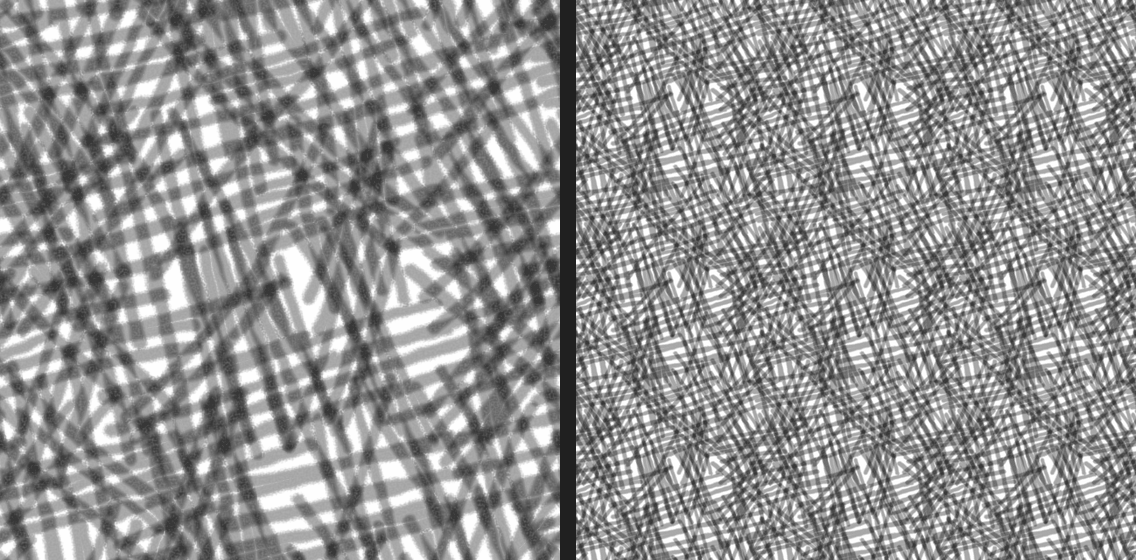
Left, the tile; right, the same tile 3 across and 3 down.
Reproduce this pattern procedurally as a WebGL 1 fragment shader.

```glsl
precision highp float;
// Tileable crosshatching: overlapping patches of soft, translucent grey marker strokes.

uniform vec2 u_resolution;

const float CELLS = 4.0;            // hatch patches per side, for each layer
const float STROKE_RADIUS = 0.0102;
const float EDGE_SOFTNESS = 0.0052;
const float INK_TRANSMISSION = 0.66; // light left after one stroke
const float MAX_OVERLAP = 3.7;
const float PAPER = 0.995;

float hash(vec2 p, float seed) {
  vec3 q = fract(vec3(p.xyx + seed * 1.73) * vec3(0.1031, 0.1030, 0.0973));
  q += dot(q, q.yzx + 33.33);
  return fract((q.x + q.y) * q.z);
}

// Random value between -1 and 1.
float signedHash(vec2 p, float seed) {
  return 2.0 * hash(p, seed) - 1.0;
}

float cornerSlope(vec2 corner, vec2 offset, float period, float seed) {
  float angle = 6.28318 * hash(mod(corner, period), seed);
  return dot(vec2(cos(angle), sin(angle)), offset);
}

// Gradient noise that wraps once per canvas.
float gradientNoise(vec2 uv, float period, float seed) {
  vec2 p = uv * period;
  vec2 i = floor(p);
  vec2 f = p - i;
  vec2 w = f * f * f * (f * (f * 6.0 - 15.0) + 10.0);
  vec2 e = vec2(1.0, 0.0);
  float low = mix(cornerSlope(i, f, period, seed),
                  cornerSlope(i + e.xy, f - e.xy, period, seed), w.x);
  float high = mix(cornerSlope(i + e.yx, f - e.yx, period, seed),
                   cornerSlope(i + e.xx, f - e.xx, period, seed), w.x);
  return mix(low, high, w.y);
}

vec2 warp(vec2 uv, float period, float seed) {
  return vec2(gradientNoise(uv, period, seed), gradientNoise(uv, period, seed + 1.0));
}

float capsuleDistance(vec2 p, float halfLength, float radius) {
  return length(vec2(max(abs(p.x) - halfLength, 0.0), p.y)) - radius;
}

// Distance to one patch of up to four nearly parallel strokes.
float hatchPatch(vec2 p, vec2 id, float angle, float density, float seed) {
  float c = cos(angle);
  float s = sin(angle);
  vec2 q = vec2(c * p.x + s * p.y, c * p.y - s * p.x);
  q.y += 0.25 * signedHash(id, seed + 1.0) * q.x * q.x;
  q.y *= 1.0 + 0.5 * signedHash(id, seed + 2.0) * q.x;

  float spacing = mix(0.038, 0.06, hash(id, seed + 3.0));
  float nearest = 1.0;
  for (int i = 0; i < 4; i++) {
    float lane = float(i) - 1.5;
    vec2 strokeId = id * 7.0 + vec2(float(i), 31.0);
    vec2 offset = vec2(0.03, 0.2 * spacing)
                * vec2(signedHash(strokeId, seed + 5.0), signedHash(strokeId, seed + 6.0));
    float halfLength = mix(0.16, 0.22, hash(strokeId, seed + 7.0));
    float radius = STROKE_RADIUS * (1.0 + 0.15 * signedHash(strokeId, seed + 8.0));
    float d = capsuleDistance(q - vec2(0.0, lane * spacing) - offset, halfLength, radius);
    float missing = step(density, hash(strokeId, seed + 4.0));
    nearest = min(nearest, d + missing);
  }
  return nearest;
}

// Ink of one hatching direction; strokes of the same layer merge flatly.
float hatchLayer(vec2 uv, float angle, float spread, float density, float grain, float seed) {
  vec2 p = uv * CELLS;
  vec2 cell = floor(p);
  float nearest = 1.0;
  for (int y = -1; y <= 1; y++) {
    for (int x = -1; x <= 1; x++) {
      vec2 neighbour = cell + vec2(float(x), float(y));
      vec2 id = mod(neighbour, CELLS);
      vec2 jitter = 0.17 * vec2(signedHash(id, seed + 11.0), signedHash(id, seed + 12.0));
      vec2 local = (p - neighbour - 0.5 - jitter) / CELLS;
      float tilt = angle + spread * signedHash(id, seed + 13.0);
      nearest = min(nearest, hatchPatch(local, id, tilt, density, seed));
    }
  }
  float soft = max(EDGE_SOFTNESS, 0.7 / u_resolution.y);
  return 1.0 - smoothstep(-soft, soft, nearest + 0.003 * grain);
}

void main() {
  vec2 uv = gl_FragCoord.xy / u_resolution;
  float grain = gradientNoise(uv, 240.0, 3.0);

  // Hand wobble: a broad bend plus a fine tremble.
  vec2 hand = uv + 0.012 * warp(uv, 4.0, 5.0) + 0.004 * warp(uv, 30.0, 9.0);

  // Two main directions form a grid, two sparser ones cross it.
  float ink = hatchLayer(hand, 0.29, 0.12, 0.92, grain, 20.0);
  ink += hatchLayer(hand, -1.27, 0.15, 0.92, grain, 50.0);
  ink += hatchLayer(hand, 1.08, 0.25, 0.66, grain, 80.0);
  ink += hatchLayer(hand, -0.95, 0.3, 0.66, grain, 110.0);

  // Denser ink shows more grain.
  ink = min(ink * (1.0 + 0.14 * ink * grain), MAX_OVERLAP);
  gl_FragColor = vec4(vec3(PAPER * pow(INK_TRANSMISSION, ink)), 1.0);
}
```
